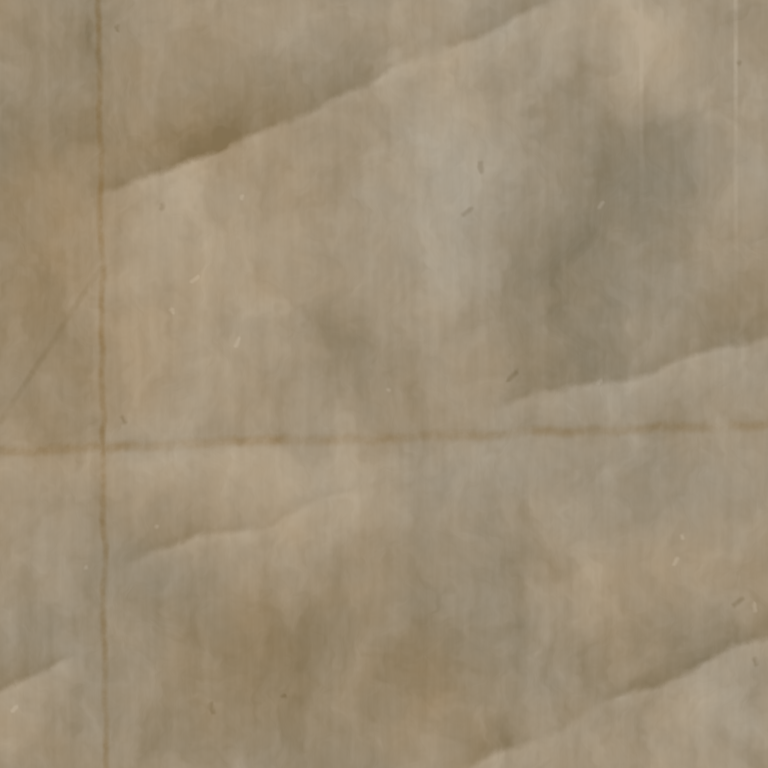
This texture is drawn by a WebGL 2 fragment shader. Its source:

```glsl
#version 300 es
precision highp float;
// Weathered cast concrete wall with a crossing of panel joints, slanted pour edges and stains.
uniform vec2 u_resolution;
out vec4 fragColor;

const vec3 DARK = vec3(0.560, 0.500, 0.400);
const vec3 MID = vec3(0.624, 0.564, 0.472);
const vec3 LIGHT = vec3(0.685, 0.627, 0.537);
const vec3 WARM_TINT = vec3(0.022, 0.000, -0.024);

vec2 hash2(vec2 p) {
  vec3 q = fract(p.xyx * vec3(0.1031, 0.1030, 0.0973));
  q += dot(q, q.yzx + 33.33);
  return fract((q.xx + q.yz) * q.zy);
}

float corner(vec2 cell, vec2 local, vec2 offset) {
  return dot(hash2(cell + offset) * 2.0 - 1.0, local - offset);
}

// Gradient noise, roughly -0.7 to 0.7
float gradNoise(vec2 p) {
  vec2 i = floor(p), f = fract(p);
  vec2 w = f * f * f * (f * (f * 6.0 - 15.0) + 10.0);
  float low = mix(corner(i, f, vec2(0, 0)), corner(i, f, vec2(1, 0)), w.x);
  float high = mix(corner(i, f, vec2(0, 1)), corner(i, f, vec2(1, 1)), w.x);
  return mix(low, high, w.y);
}

float fbm(vec2 p) {
  float sum = 0.0, amp = 1.0;
  for (int k = 0; k < 5; k++) {
    sum += amp * gradNoise(p);
    p = mat2(1.6, 1.2, -1.2, 1.6) * p + 7.3;
    amp *= 0.6;
  }
  return sum;
}

float segmentDist(vec2 p, vec2 a, vec2 b) {
  vec2 d = b - a;
  return length(p - a - d * clamp(dot(p - a, d) / dot(d, d), 0.0, 1.0));
}

// Soft line of the given half width
float stroke(float d, float width) {
  return 1.0 - smoothstep(0.1 * width, width + 0.5 / u_resolution.y, abs(d));
}

// Soft elliptical patch
float patchAt(vec2 p, vec2 center, vec2 radius) {
  vec2 q = (p - center) / radius;
  return exp(-dot(q, q));
}

// Signed tone of a pour edge from a to b: dark above, paler below
float pourEdge(vec2 p, vec2 a, vec2 b, float fade) {
  float t = (p.x - a.x) / (b.x - a.x);
  float wobble = 0.030 * gradNoise(vec2(p.x * 8.0, a.y * 40.0)) + 0.006 * fbm(p * 30.0);
  float h = p.y - mix(a.y, b.y, t) - wobble;
  float span = smoothstep(-0.05, 0.12, t) * (1.0 - smoothstep(0.80, 1.08, t));
  float strength = clamp(0.75 + 1.1 * fbm(p * 7.0 + a * 30.0), 0.15, 1.4);
  float above = smoothstep(-0.007, 0.007, h);
  return span * strength * exp(-abs(h) / fade) * mix(0.7, -1.0, above);
}

// Rare small chips at random angles, one candidate per grid cell
float flecks(vec2 p, float cells, float chance, float seed) {
  vec2 g = p * cells, id = floor(g);
  vec2 place = hash2(id + seed), shape = hash2(id + seed + 51.0);
  float angle = 0.4 + 1.6 * place.x;
  vec2 tip = 0.12 * shape.y * vec2(cos(angle), sin(angle));
  vec2 local = fract(g) - 0.25 - 0.5 * place + 0.05 * gradNoise(p * 150.0);
  return step(shape.x, chance) * (1.0 - smoothstep(0.0, 0.10, segmentDist(local, -tip, tip)));
}

// Cloudy mottling, vertical runs and large stains
float stainTone(vec2 p) {
  vec2 q = p + 0.055 * vec2(fbm(p * 7.0), fbm(p * 7.0 + 19.0));
  float tone = 0.95 * fbm(q * vec2(6.0, 4.5) + 3.0);
  tone += 0.62 * fbm(q * vec2(19.0, 12.0) + 11.0);
  tone += 0.40 * fbm(p * vec2(36.0, 3.0) + 40.0);
  tone += 0.22 * gradNoise(p * vec2(110.0, 50.0));
  tone -= 0.85 * patchAt(q, vec2(0.47, 0.57), vec2(0.06, 0.10));
  tone -= 0.95 * patchAt(q, vec2(0.76, 0.70), vec2(0.13, 0.18));
  tone -= 0.80 * patchAt(q, vec2(0.38, 0.14), vec2(0.28, 0.16));
  tone -= 0.80 * patchAt(q, vec2(0.04, 0.75), vec2(0.10, 0.26));
  tone -= 0.60 * patchAt(q, vec2(0.27, 0.83), vec2(0.13, 0.07));
  tone += 0.95 * patchAt(q, vec2(0.57, 0.73), vec2(0.11, 0.17));
  tone += 0.70 * patchAt(q, vec2(0.24, 0.58), vec2(0.16, 0.17));
  tone += 0.85 * patchAt(q, vec2(0.82, 0.96), vec2(0.13, 0.09));
  return tone + 0.70 * patchAt(q, vec2(0.20, 0.38), vec2(0.40, 0.05));
}

float edgeTone(vec2 p) {
  float tone = 1.20 * pourEdge(p, vec2(0.12, 0.740), vec2(0.73, 1.005), 0.050);
  tone += 1.10 * pourEdge(p, vec2(0.60, 0.000), vec2(1.10, 0.210), 0.060);
  tone += 0.90 * pourEdge(p, vec2(0.64, 0.465), vec2(1.05, 0.570), 0.050);
  tone += 0.90 * pourEdge(p, vec2(0.15, 0.260), vec2(0.48, 0.370), 0.022);
  return tone + 1.00 * pourEdge(p, vec2(-0.10, 0.060), vec2(0.10, 0.155), 0.040);
}

void main() {
  vec2 uv = gl_FragCoord.xy / u_resolution;
  float tone = stainTone(uv) + edgeTone(uv);

  // Panel joints, each slightly tilted, uneven and partly worn away
  float across = uv.y - 0.413 - 0.034 * uv.x - 0.006 * fbm(vec2(uv.x * 14.0, 2.3));
  float upright = uv.x - 0.138 + 0.010 * uv.y - 0.004 * fbm(vec2(5.3, uv.y * 16.0));
  float wear = clamp(0.75 + 0.9 * fbm(uv * 22.0), 0.15, 1.4);
  float joints = max(0.8 * stroke(across, 0.010), stroke(upright, 0.006)) * wear;
  float grime = exp(-abs(across - 0.008) / 0.014) + exp(-abs(upright + 0.014) / 0.020);
  float crack = stroke(segmentDist(uv + 0.008 * fbm(uv * 15.0), vec2(0.0, 0.45), vec2(0.13, 0.65)), 0.006);
  tone -= 0.95 * joints + 0.38 * grime * wear + 0.60 * crack * wear;

  // Pits, pale chips and thin lime runs
  tone -= 1.0 * flecks(uv, 17.0, 0.04, 3.0);
  tone += 0.9 * flecks(uv, 21.0, 0.03, 80.0);
  float limeRun = stroke(uv.x - 0.958, 0.004) + 0.5 * stroke(uv.x - 0.835, 0.004);
  tone += 0.8 * limeRun * smoothstep(0.5, 0.9, uv.y) * wear;

  // Tone to colour, with warm and grey areas
  tone = clamp(tone, -1.9, 1.4);
  vec3 color = MID + max(tone, 0.0) * (LIGHT - MID) + min(tone, 0.0) * (MID - DARK);
  float warmth = 1.1 * fbm(uv * 4.0 + 60.0) + 0.8 * joints;
  warmth += 0.7 * patchAt(uv, vec2(0.16, 0.62), vec2(0.20, 0.22));
  warmth -= 0.8 * patchAt(uv, vec2(0.75, 0.72), vec2(0.30, 0.30));
  fragColor = vec4(color + warmth * WARM_TINT, 1.0);
}
```
